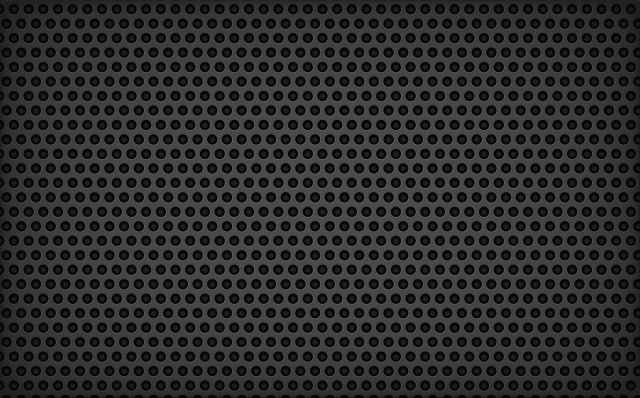
This pattern is drawn by a Shadertoy shader. Its source:

```glsl
// Lengths are fractions of the canvas height, measured from the top left.
const vec2  PITCH          = vec2(0.03691, 0.03637);
const vec2  FIRST_HOLE     = vec2(0.0351, 0.0231);
const float HOLE_RADIUS    = 0.0127;
const float RIM_RADIUS     = 0.0143;
const float RIM_HALF_WIDTH = 0.0009;
const float SHADE_REACH    = 0.0045;
const vec2  LIGHT_DIR      = vec2(0.45, 0.893);
const vec2  FLOOR_OFFSET   = vec2(0.0002, 0.0008);

const vec3  PLATE_COLOR = vec3(0.295);
const vec3  SHADE_COLOR = vec3(0.215);
const vec3  RIM_COLOR   = vec3(0.385);
const vec3  WALL_COLOR  = vec3(0.025);
const vec3  FLOOR_COLOR = vec3(0.135);

const float VIGNETTE_POWER = 0.15;
const float VIGNETTE_MIN   = 0.42;

// Offset from the nearest hole centre, alternate rows shifted by half a pitch.
vec2 holeOffset(vec2 p) {
    vec2 q = p - FIRST_HOLE;
    float row = floor(q.y / PITCH.y + 0.5);
    q.y -= row * PITCH.y;
    q.x += 0.5 * PITCH.x * mod(row, 2.0);
    q.x -= PITCH.x * floor(q.x / PITCH.x + 0.5);
    return q;
}

// Plate brightness, falling off towards the canvas borders.
float vignette(vec2 uv) {
    vec2 falloff = 4.0 * uv * (1.0 - uv);
    return max(VIGNETTE_MIN, pow(max(falloff.x * falloff.y, 0.0), VIGNETTE_POWER));
}

// Flat metal with a shaded upper side and a lit lower lip around each hole.
vec3 plateColor(vec2 q, float dist, float pixel) {
    float facing = dot(q / max(dist, 1e-5), LIGHT_DIR);
    float shade = 1.0 - smoothstep(0.0, SHADE_REACH, dist - HOLE_RADIUS);
    vec3 color = mix(PLATE_COLOR, SHADE_COLOR, shade * (0.65 - 0.35 * facing));

    float rimDist = abs(dist - RIM_RADIUS) - RIM_HALF_WIDTH;
    float rim = 1.0 - smoothstep(-0.5 * pixel, 0.5 * pixel, rimDist);
    return mix(color, RIM_COLOR, rim * mix(0.3, 1.0, smoothstep(-0.7, 0.7, facing)));
}

// Black wall around a dimly lit floor.
vec3 cavityColor(vec2 q) {
    float r = length(q - FLOOR_OFFSET) / HOLE_RADIUS;
    return mix(FLOOR_COLOR, WALL_COLOR, smoothstep(0.2, 0.78, r));
}

void mainImage(out vec4 fragColor, in vec2 fragCoord) {
    vec2 uv = fragCoord / iResolution.xy;
    float pixel = 1.0 / iResolution.y;
    vec2 p = vec2(fragCoord.x, iResolution.y - fragCoord.y) * pixel;

    vec2 q = holeOffset(p);
    float dist = length(q);

    vec3 plate = plateColor(q, dist, pixel) * vignette(uv);
    vec3 cavity = cavityColor(q) * mix(0.6, 1.0, vignette(uv));
    float hole = 1.0 - smoothstep(-0.6 * pixel, 0.6 * pixel, dist - HOLE_RADIUS);

    fragColor = vec4(mix(plate, cavity, hole), 1.0);
}
```
